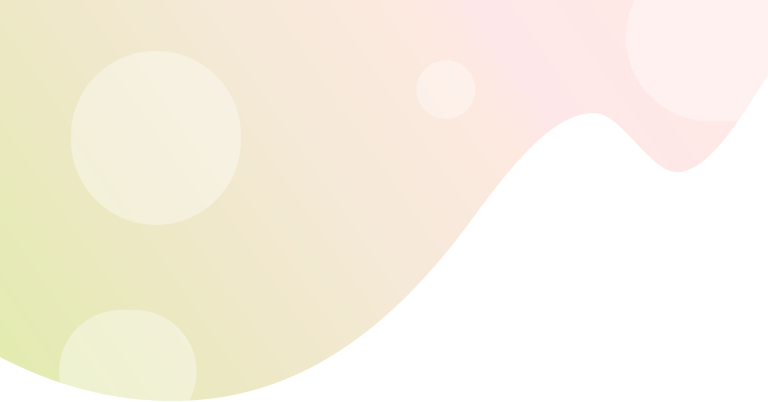
A Shadertoy shader for this background:

```glsl
// A soft diagonal gradient from lime through cream to pink, cut off below by
// a smooth white wave and overlaid with pale translucent discs.
// The wave is a chain of cubic Hermite arcs; the discs are rounded boxes.

// Wave height at x; each knot holds position x, height and slope.
float waveHeight(float x) {
    vec3 knots[6] = vec3[6](
        vec3(0.0, 0.112, -0.52), vec3(0.428, 0.0025, 0.0),
        vec3(1.169, 0.448, 1.36), vec3(1.478, 0.719, 0.0),
        vec3(1.684, 0.572, 0.0), vec3(1.911, 0.815, 1.6));
    float height = knots[0].y;
    for (int i = 0; i < 5; i++) {
        vec3 a = knots[i], b = knots[i + 1];
        float span = b.x - a.x;
        float t = clamp((x - a.x) / span, 0.0, 1.0);
        float ease = t * t * (3.0 - 2.0 * t);
        float arc = mix(a.y, b.y, ease)
                  + span * t * (1.0 - t) * (a.z * (1.0 - t) - b.z * t);
        if (x >= a.x) height = arc;
    }
    return height;
}

// Signed distance to a disc stretched by a straight core of half size 'core'.
float discDistance(vec2 p, vec2 center, vec2 core, float radius) {
    return length(max(abs(p - center) - core, 0.0)) - radius;
}

// Colour along the diagonal axis.
vec3 gradientColor(float s) {
    vec3 color = vec3(0.890, 0.922, 0.690);
    color = mix(color, vec3(0.932, 0.910, 0.776), clamp((s + 0.5) / 0.5, 0.0, 1.0));
    color = mix(color, vec3(0.963, 0.914, 0.851), clamp(s / 0.47, 0.0, 1.0));
    color = mix(color, vec3(0.992, 0.914, 0.878), clamp((s - 0.47) / 0.38, 0.0, 1.0));
    color = mix(color, vec3(0.995, 0.906, 0.914), clamp((s - 0.85) / 0.12, 0.0, 1.0));
    return mix(color, vec3(0.996, 0.914, 0.902), clamp((s - 0.97) / 0.33, 0.0, 1.0));
}

void mainImage(out vec4 fragColor, in vec2 fragCoord) {
    // Canvas height is one unit
    vec2 p = fragCoord / iResolution.y;
    float pixel = 1.0 / iResolution.y;

    // Diagonal gradient, measured from the top left corner
    vec3 color = gradientColor(dot(p - vec2(0.0, 1.0), vec2(0.826, 0.563)));

    // Pale discs
    float disc = discDistance(p, vec2(0.388, 0.657), vec2(0.0, 0.005), 0.2115);
    disc = min(disc, discDistance(p, vec2(1.109, 0.777), vec2(0.0), 0.073));
    disc = min(disc, discDistance(p, vec2(0.318, 0.075), vec2(0.017, 0.0), 0.154));
    disc = min(disc, discDistance(p, vec2(1.803, 0.908), vec2(0.037, 0.0), 0.209));
    color = mix(color, vec3(1.0), 0.36 * smoothstep(pixel, -pixel, disc * 1.4));

    // White below the wave, with its vertical gap corrected for steepness
    float height = waveHeight(p.x);
    float slope = (waveHeight(p.x + 0.002) - waveHeight(p.x - 0.002)) / 0.004;
    float gap = (p.y - height) / sqrt(1.0 + slope * slope);
    color = mix(vec3(1.0), color, smoothstep(-0.7 * pixel, 0.7 * pixel, gap));

    fragColor = vec4(color, 1.0);
}
```
